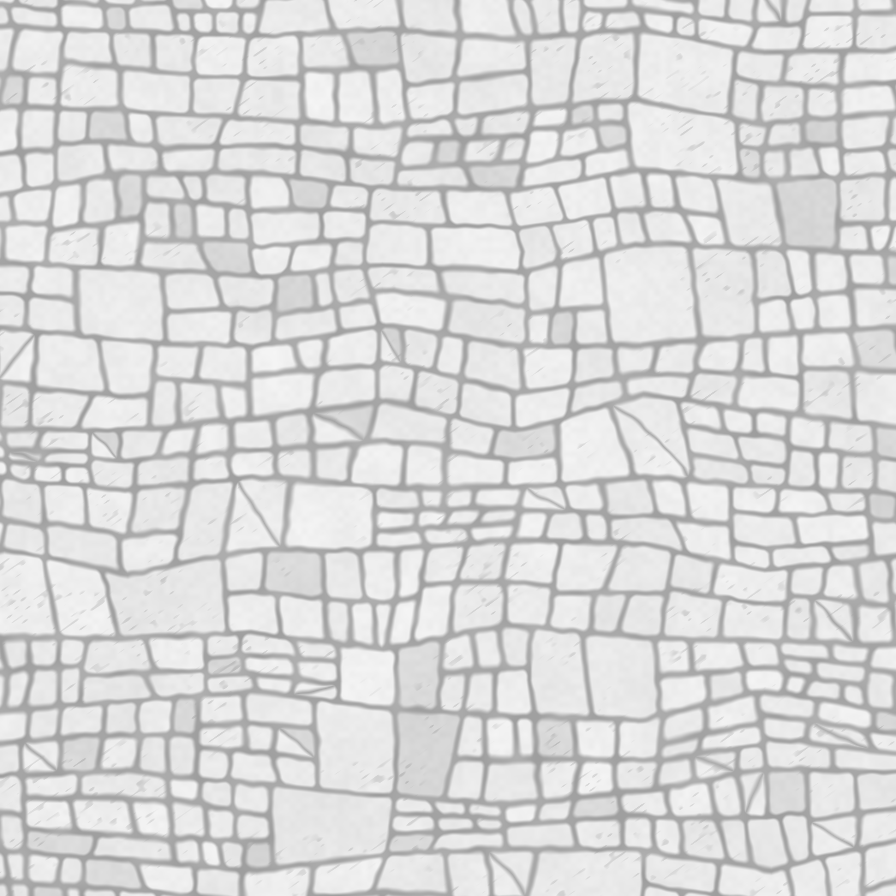
Reproduce this texture procedurally as a three.js fragment shader.

```glsl
// Pale rubble-stone paving with soft grey joints. Wavy courses are cut into
// blocks, blocks into rows, rows into stones; each cut is a jittered, slightly
// tilted line. Stones get their own tone, faint mottling, grain and scratches.

#define COURSES 12.0       // courses over the canvas height
#define BLOCKS 8.0         // blocks over the canvas width
#define JOINT 0.0058       // half width of a joint with its soft edge
#define CORNER 0.0085      // corner rounding of stones
#define BIG_SHARE 0.11     // share of blocks left undivided in height
#define DARK_SHARE 0.09    // share of darker stones
#define CRACK_SHARE 0.035  // share of stones split diagonally
#define JOINT_TONE 0.645
#define STONE_TONE 0.922
#define DARK_TONE 0.845

varying vec2 vUv;

float hash(vec2 p) {
  return fract(sin(dot(p, vec2(127.1, 311.7))) * 43758.5453);
}

float noise(vec2 p) {
  vec2 i = floor(p);
  vec2 f = fract(p);
  f = f * f * (3.0 - 2.0 * f);
  float low = mix(hash(i), hash(i + vec2(1.0, 0.0)), f.x);
  float high = mix(hash(i + vec2(0.0, 1.0)), hash(i + 1.0), f.x);
  return mix(low, high, f.y);
}

// Position of cut line k; it runs in straight pieces along the other axis.
// The first and last line of a finite set stay in place.
float cutLine(float k, float along, float seed, float jitter, float count) {
  if (k == 0.0 || k == count) return k;
  float i = floor(along);
  float lane = k * 7.3 + seed;
  float bend = mix(hash(vec2(i, lane)), hash(vec2(i + 1.0, lane)), fract(along));
  return k + jitter * (bend - 0.5);
}

// Finds the piece that holds t: its index, local position 0..1 and size.
vec3 split(float t, float along, float seed, float jitter, float count) {
  float k = floor(t);
  if (t < cutLine(k, along, seed, jitter, count)) k -= 1.0;
  else if (t >= cutLine(k + 1.0, along, seed, jitter, count)) k += 1.0;
  float lo = cutLine(k, along, seed, jitter, count);
  float hi = cutLine(k + 1.0, along, seed, jitter, count);
  return vec3(k, (t - lo) / (hi - lo), hi - lo);
}

// Distance to the nearest joint (x) and a random stone id (y).
vec2 paving(vec2 p) {
  // Courses and blocks.
  vec3 course = split(p.y * COURSES + 3.5, p.x * 7.0, 11.0, 0.5, -1.0);
  float shift = 3.5 + 5.0 * hash(vec2(course.x, 4.0));
  vec3 block = split(p.x * BLOCKS + shift, p.y * COURSES * 0.35,
                     course.x * 13.7, 0.55, -1.0);
  vec2 blockId = vec2(course.x, block.x);
  float kind = hash(blockId + 31.0);

  // Rows in the block: one for big stones, otherwise two or three.
  bool big = kind < BIG_SHARE;
  float rows = big ? 1.0 : (kind > 0.87 ? 3.0 : 2.0);
  float seed = 90.0 * hash(blockId + 57.0);
  vec3 row = split(course.y * rows, block.y * 0.7, seed, 0.5, rows);

  // Stones in the row.
  float pick = hash(vec2(seed, row.x + 2.0));
  float columns = pick < 0.4 ? 2.0 : (pick < 0.93 ? 3.0 : 4.0);
  if (big) columns = pick < 0.5 ? 1.0 : 2.0;
  vec3 stone = split(block.y * columns, row.y * 0.5,
                     seed + 17.0 * row.x + 5.0, 0.6, columns);

  vec2 local = vec2(stone.y, row.y);
  vec2 size = vec2(block.z * stone.z / (BLOCKS * columns),
                   course.z * row.z / (COURSES * rows));
  vec2 inset = min(local, 1.0 - local) * size;
  float d = CORNER - length(max(CORNER - inset, 0.0));

  // A few stones are cracked from corner to corner.
  float id = hash(vec2(seed + row.x * 3.1, stone.x + 8.0));
  if (hash(vec2(id * 50.0, 3.0)) < CRACK_SHARE) {
    float diagonal = (id > 0.5 ? local.x : 1.0 - local.x) - local.y;
    d = min(d, abs(diagonal) * min(size.x, size.y) * 0.8 + 0.0012);
    id = fract(id + (diagonal > 0.0 ? 0.37 : 0.0));
  }
  return vec2(d, id);
}

void main() {
  // Gentle bending plus a fine ragged edge.
  vec2 bend = vec2(noise(vUv * 7.0), noise(vUv * 7.0 + 40.0)) - 0.5;
  vec2 rag = vec2(noise(vUv * 75.0), noise(vUv * 75.0 + 80.0)) - 0.5;
  vec2 stone = paving(vUv + bend * 0.014 + rag * 0.0028);

  // Stone tone, mottling and grain.
  float pick = hash(vec2(stone.y * 70.0, 9.0));
  float tone = STONE_TONE + 0.035 * (stone.y - 0.5);
  if (pick < DARK_SHARE) tone = DARK_TONE + 0.04 * (stone.y - 0.5);
  tone += 0.024 * (noise(vUv * 26.0) - 0.5) + 0.026 * (noise(vUv * 150.0) - 0.5);

  // Short slanted scratches in scattered patches.
  vec2 slant = vec2(vUv.x + vUv.y * 0.7, vUv.y - vUv.x * 0.7);
  float scratch = smoothstep(0.74, 0.95, noise(slant * vec2(70.0, 230.0)));
  tone -= 0.10 * scratch * smoothstep(0.45, 0.75, noise(vUv * 22.0 + 15.0));

  // Joints of uneven width and depth.
  float width = JOINT * mix(0.75, 1.25, noise(vUv * 24.0 + 60.0));
  float joint = JOINT_TONE + 0.07 * (noise(vUv * 45.0 + 25.0) - 0.4);
  float grey = mix(joint, tone, smoothstep(0.0003, width, stone.x));
  gl_FragColor = vec4(vec3(grey), 1.0);
}
```
